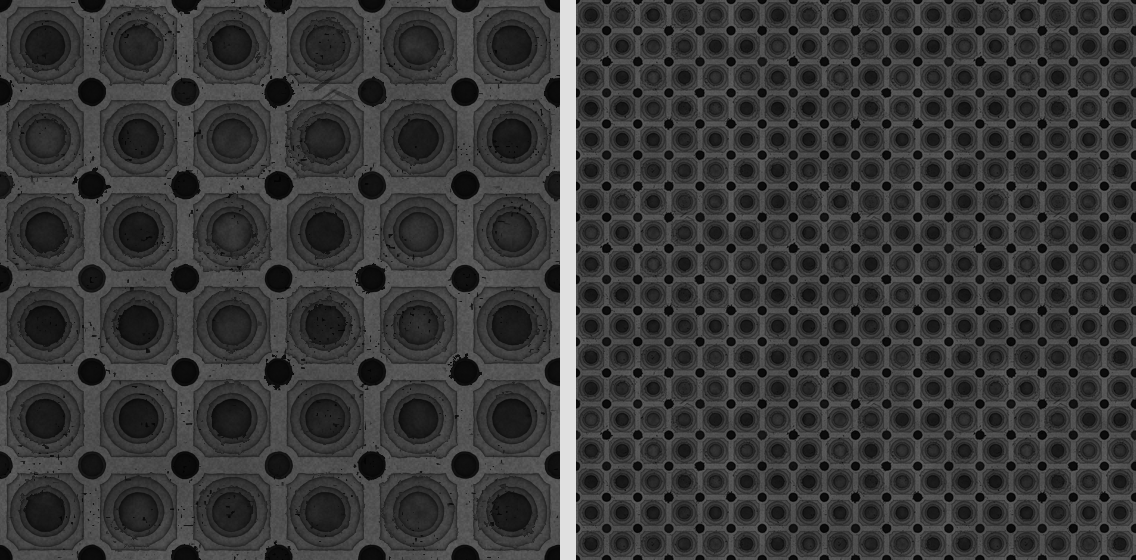
Left, the tile; right, the same tile 3 across and 3 down.
A three.js fragment shader for this pattern:

```glsl
varying vec2 vUv;

const float REPEATS = 6.0;
const vec2 GRID_SHIFT = vec2(0.015, -0.015);

float hash(vec2 p) {
  vec3 q = fract(p.xyx * vec3(0.1031, 0.1030, 0.0973));
  q += dot(q, q.yzx + 33.33);
  return fract((q.x + q.y) * q.z);
}

// Value noise that wraps after one unit of uv
float noise(vec2 uv, float period, float seed) {
  vec2 p = uv * period;
  vec2 i = floor(p);
  vec2 f = fract(p);
  f = f * f * (3.0 - 2.0 * f);
  vec2 a = mod(i, period) + seed;
  vec2 b = mod(i + 1.0, period) + seed;
  return mix(mix(hash(a), hash(vec2(b.x, a.y)), f.x),
             mix(hash(vec2(a.x, b.y)), hash(b), f.x), f.y);
}

float fbm(vec2 uv, float period, float seed) {
  float sum = 0.0;
  float weight = 0.533;
  for (int k = 0; k < 4; k++) {
    sum += weight * noise(uv, period, seed);
    period *= 2.0;
    seed += 17.0;
    weight *= 0.5;
  }
  return sum;
}

float boxDistance(vec2 p, float halfSize) {
  vec2 d = abs(p) - halfSize;
  return length(max(d, 0.0)) + min(max(d.x, d.y), 0.0);
}

// Eats an edge outwards where the surface is worn
float chipped(float d, vec2 uv, float wear, float seed) {
  float wobble = fbm(uv, 96.0, seed) - 0.5;
  float bite = smoothstep(0.52, 0.78, fbm(uv, 126.0, seed + 41.0));
  return d + 0.016 * wobble - 0.085 * wear * bite;
}

// Lays a sunken floor with a shadow along its rim
float carve(float tone, float d, float floorTone, float width, float depth) {
  float shadow = 1.0 - depth * exp(min(d, 0.0) / width);
  return mix(tone, floorTone * shadow, smoothstep(0.008, -0.008, d));
}

// Fine scored lines inside an elliptical patch
float scratches(vec2 uv, vec2 centre, float angle) {
  vec2 p = uv - centre;
  vec2 r = vec2(cos(angle) * p.x + sin(angle) * p.y,
                cos(angle) * p.y - sin(angle) * p.x);
  float lines = smoothstep(0.62, 0.85, noise(r * vec2(0.07, 1.0), 260.0, 9.0));
  float patchMask = 1.0 - smoothstep(0.3, 1.0, length(r / vec2(0.11, 0.035)));
  return lines * patchMask;
}

void main() {
  vec2 grid = vUv * REPEATS + GRID_SHIFT;
  vec2 cell = mod(floor(grid), REPEATS);
  vec2 node = mod(floor(grid + 0.5), REPEATS);
  vec2 p = fract(grid) - 0.5;
  vec2 q = fract(grid + 0.5) - 0.5;
  float r = length(p);
  float holeR = length(q);

  // Wear differs by cell, by hole and by area
  float area = smoothstep(0.35, 0.75, noise(vUv, 19.0, 3.0));
  float cellWear = area * (0.2 + 0.8 * hash(cell + 51.0));
  float holeWear = smoothstep(0.45, 1.0, hash(node + 83.0));
  float upperLeft = dot(p / max(r, 0.001), vec2(-0.5, 0.86));

  // Raised lattice and sunken square panels with concave corners
  float panel = max(boxDistance(p, 0.411), 0.228 - holeR);
  float tone = 0.315;
  tone = carve(tone, chipped(panel, vUv, cellWear * 0.3, 5.0), 0.275, 0.016, 0.62);

  // Stepped rings and central bowl
  float ringTone = 0.243 - 0.022 * upperLeft;
  tone = carve(tone, chipped(r - 0.378, vUv, cellWear * 0.65, 23.0), ringTone, 0.026, 0.55);
  tone = carve(tone, chipped(r - 0.272, vUv, cellWear * 0.8, 37.0), 0.195, 0.020, 0.58);
  float cloud = fbm(vUv, 24.0, 61.0);
  float bowlTone = mix(0.095, 0.18, hash(cell + 7.0)) * (0.65 + 0.75 * cloud);
  float bowlDepth = 0.58 + 0.12 * upperLeft;
  tone = carve(tone, chipped(r - 0.213, vUv, cellWear * 0.55, 71.0), bowlTone, 0.036, bowlDepth);

  // Lattice holes with an inner lip
  float holeTone = 0.045 + 0.065 * pow(hash(node + 29.0), 5.0);
  tone = carve(tone, chipped(holeR - 0.149, vUv, holeWear * 0.7, 13.0), holeTone * 1.4, 0.018, 0.6);
  tone = carve(tone, chipped(holeR - 0.122, vUv, 0.0, 47.0), holeTone, 0.025, 0.5);

  // Stains, pits, scratches and grain
  float stain = fbm(vUv, 7.0, 101.0);
  float pits = smoothstep(0.82, 0.93, noise(vUv, 210.0, 113.0));
  float pitArea = smoothstep(0.5, 0.78, noise(vUv, 26.0, 127.0));
  float grain = 0.6 * noise(vUv, 380.0, 139.0) + 0.4 * noise(vUv, 190.0, 151.0) - 0.5;
  tone *= 0.84 + 0.32 * stain;
  tone *= 1.0 - 0.75 * pits * pitArea;
  tone *= 1.0 - 0.4 * scratches(vUv, vec2(0.58, 0.845), 0.6);
  tone *= 1.0 - 0.3 * scratches(vUv, vec2(0.61, 0.825), -0.45);
  tone *= 1.0 + 0.28 * grain;

  gl_FragColor = vec4(vec3(tone), 1.0);
}
```
